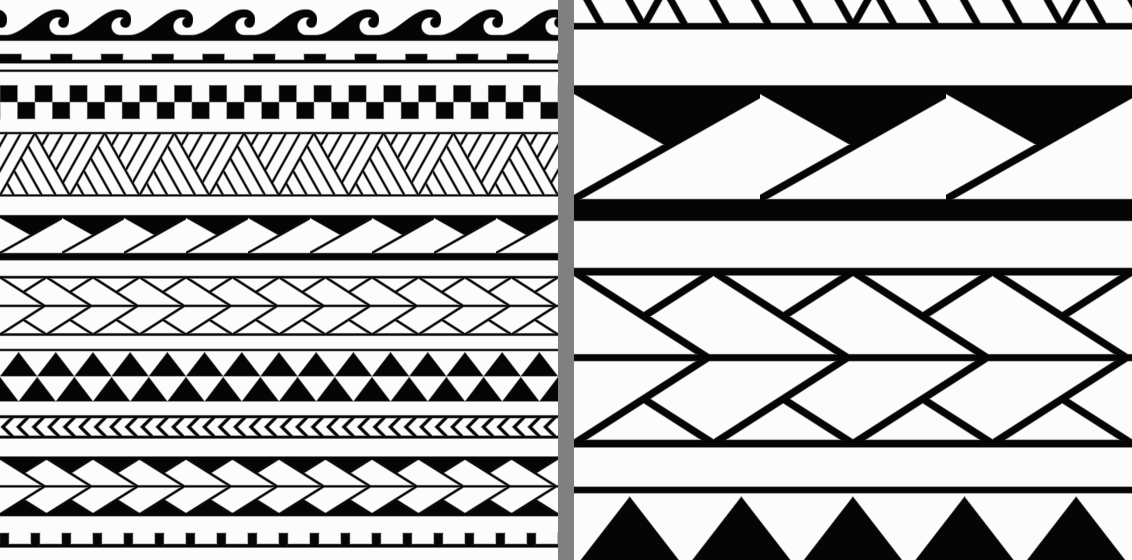
Left, the full canvas; right, a detail of the centre.
A Shadertoy shader for this pattern:

```glsl
const vec2 CANVAS = vec2(766.0, 768.0);
const vec3 PAPER = vec3(0.99);
const vec3 INK = vec3(0.02);

// Signed distances are negative inside the ink; y runs downward.
float span(float v, float low, float high) { return max(low - v, v - high); }

float rule(float y, float center, float width) { return abs(y - center) - 0.5 * width; }

float period(float count) { return CANVAS.x / count; }

// Offset from the nearest of count evenly spaced centers.
float nearest(float x, float count, float center) {
    float w = period(count);
    return mod(x - center + 0.5 * w, w) - 0.5 * w;
}

float segment(vec2 p, vec2 a, vec2 b) {
    vec2 pa = p - a, ba = b - a;
    return length(pa - ba * clamp(dot(pa, ba) / dot(ba, ba), 0.0, 1.0));
}

float disc(vec2 p, vec2 center, float radius) { return length(p - center) - radius; }

// Signed distance above the line through a and b, where a is left of b.
float aboveLine(vec2 p, vec2 a, vec2 b) {
    vec2 dir = normalize(b - a);
    return dot(p - a, vec2(-dir.y, dir.x));
}

float waves(vec2 p, float count) {
    vec2 q = vec2(mod(p.x - 10.0, period(count)) + 10.0, p.y);
    float back = 48.0 - 35.0 * smoothstep(8.0, 78.0, q.x);
    float body = max((back - q.y) * 0.83, q.x - 79.0);
    body = min(body, disc(q, vec2(81.0, 27.0), 14.0));
    body = max(body, -disc(q, vec2(80.0, 36.0), 12.0));
    body = min(body, disc(q, vec2(87.0, 31.0), 7.0));
    return max(min(body, 48.0 - q.y), q.y - 56.0);
}

float blocks(vec2 p, float count, float center, float width, float top, float bottom) {
    float side = abs(nearest(p.x, count, center)) - 0.5 * width;
    return max(side, span(p.y, top, bottom));
}

// Triangles filled with strips that lean in alternating directions.
float weave(vec2 p, float count, float strips, float top, float bottom) {
    float w = period(count), height = bottom - top;
    float s = (p.y - top) / height;
    float falling = p.x - 0.5 * w * s, rising = p.x + 0.5 * w * s;
    bool upright = abs(nearest(p.x, count, 0.5 * w)) < 0.5 * w * s;
    float strip = abs(nearest(upright ? falling : rising, count * strips, 0.5 * w));
    float edge = min(abs(nearest(falling, count, 0.5 * w)), abs(nearest(rising, count, 0.5 * w)));
    float slant = height / length(vec2(height, 0.5 * w));
    float d = max(min(strip, edge) * slant - 1.6, span(p.y, top, bottom));
    return min(d, min(rule(p.y, top, 3.0), rule(p.y, bottom, 3.0)));
}

float slantedScales(vec2 p, float count, float top, float bottom) {
    float w = period(count);
    vec2 q = vec2(mod(p.x, w), p.y);
    vec2 left = vec2(0.0, top), right = vec2(w, top), foot = vec2(0.0, bottom);
    float gap = max(aboveLine(q, left, vec2(w, bottom)), aboveLine(q, foot, right));
    float d = min(gap, segment(q, foot, right) - 1.7);
    d = max(d, span(p.y, top - 4.0, bottom + 10.0));
    return min(d, min(span(p.y, top - 4.0, top), span(p.y, bottom, bottom + 10.0)));
}

// Mirrored overlapping leaves, with open or solid gaps along the border.
float leaves(vec2 p, float count, float middle, float halfHeight, float border, bool solid) {
    float w = period(count);
    vec2 q = vec2(mod(p.x, w), -abs(p.y - middle));
    vec2 left = vec2(0.0, -halfHeight), right = vec2(w, -halfHeight);
    vec2 tip = vec2(w * 0.96, 0.0), joint = vec2(w * 0.5, -halfHeight * 0.48);
    float d = min(segment(q, left, tip), segment(q, joint, right)) - 1.7;
    if (solid) d = min(d, max(aboveLine(q, left, tip), aboveLine(q, joint, right)));
    d = max(d, -q.y - halfHeight);
    return min(d, min(rule(q.y, 0.0, 3.2), rule(-q.y, halfHeight, border)));
}

float triangles(vec2 p, float count, float center, float top, float bottom) {
    float halfBase = 0.5 * period(count), height = bottom - top;
    float x = abs(nearest(p.x, count, center));
    float side = (x * height - (p.y - top) * halfBase) / length(vec2(height, halfBase));
    return max(side, p.y - bottom);
}

float chevrons(vec2 p, float count, float top, float bottom) {
    float arm = abs(p.y - 0.5 * (top + bottom));
    float d = (abs(nearest(p.x - arm, count, 4.0)) - 3.2) * 0.707;
    d = max(d, span(p.y, top, bottom));
    return min(d, min(rule(p.y, top, 4.0), rule(p.y, bottom, 4.0)));
}

void mainImage(out vec4 fragColor, in vec2 fragCoord) {
    vec2 p = fragCoord / iResolution.xy * CANVAS;
    p.y = CANVAS.y - p.y;

    // Waves, dashes and checks
    float d = waves(p, 9.0);
    d = min(d, min(blocks(p, 11.0, 14.5, 30.0, 74.0, 85.0), span(p.y, 82.0, 87.0)));
    d = min(d, rule(p.y, 97.0, 3.0));
    d = min(d, blocks(p, 16.0, 12.0, 24.0, 117.0, 140.0));
    d = min(d, blocks(p, 16.0, 36.0, 24.0, 140.0, 163.0));

    // Woven strips, scales and leaves
    d = min(d, weave(p, 8.0, 5.0, 182.5, 268.0));
    d = min(d, slantedScales(p, 9.0, 299.0, 347.0));
    d = min(d, leaves(p, 12.0, 419.5, 39.3, 3.5, false));

    // Triangles, chevrons and solid leaves
    d = min(d, rule(p.y, 480.0, 3.0));
    d = min(d, triangles(p, 15.0, 25.5, 483.0, 516.0));
    d = min(d, triangles(p, 15.0, 0.0, 517.0, 550.5));
    d = min(d, chevrons(p, 36.0, 571.5, 599.5));
    d = min(d, leaves(p, 12.0, 667.0, 38.5, 5.0, true));

    // Bottom comb
    d = min(d, min(blocks(p, 18.0, 6.0, 12.5, 731.0, 748.0), span(p.y, 746.0, 751.0)));

    float soft = CANVAS.y / iResolution.y;
    fragColor = vec4(mix(INK, PAPER, smoothstep(-soft, soft, d)), 1.0);
}
```
